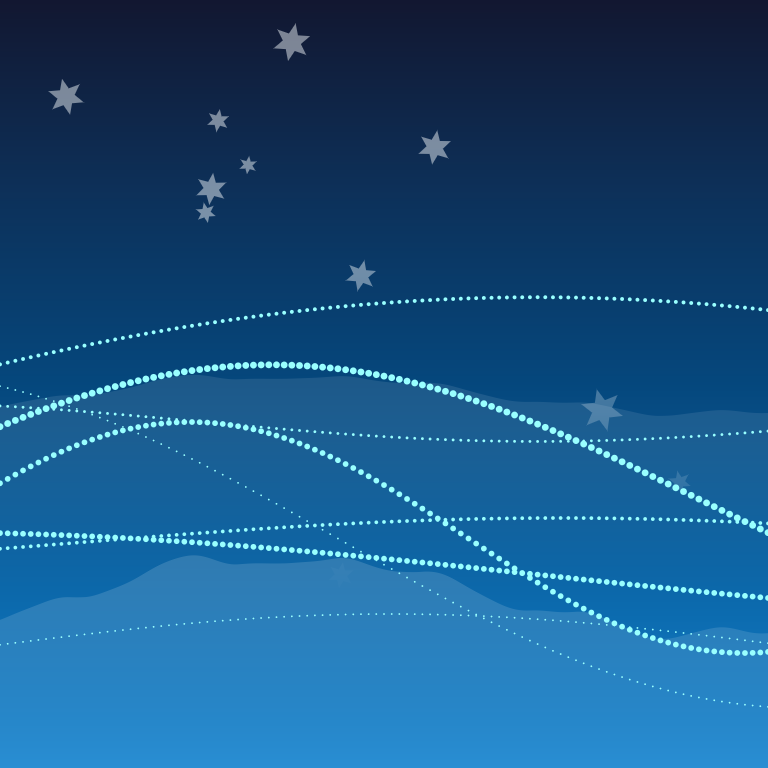
This background is drawn by a Shadertoy shader. Its source:

```glsl
const float PI = 3.14159265;
const float DOT_STEP = 0.01;
const vec3 DOT_COLOR = vec3(0.60, 1.0, 1.0);
const vec3 HAZE = vec3(0.95, 0.97, 0.98);

// Center x, center y, outer radius, tilt
const vec4 STARS[11] = vec4[11](
    vec4(0.380, 0.945, 0.0250, -0.20), vec4(0.086, 0.874, 0.0240, 0.22),
    vec4(0.284, 0.843, 0.0150, -0.15), vec4(0.323, 0.785, 0.0120, -0.12),
    vec4(0.275, 0.754, 0.0210, -0.12), vec4(0.268, 0.723, 0.0135, 0.20),
    vec4(0.566, 0.808, 0.0225, -0.15), vec4(0.470, 0.641, 0.0205, -0.22),
    vec4(0.784, 0.466, 0.0280, 0.25), vec4(0.885, 0.372, 0.0150, 0.20),
    vec4(0.444, 0.251, 0.0170, -0.15));

float coverage(float dist, float pixel) {
    return clamp(0.5 - dist / pixel, 0.0, 1.0);
}

vec3 skyColor(float y) {
    vec3 c = mix(vec3(0.13, 0.54, 0.82), vec3(0.05, 0.43, 0.70), clamp(y / 0.18, 0.0, 1.0));
    c = mix(c, vec3(0.02, 0.28, 0.49), clamp((y - 0.18) / 0.32, 0.0, 1.0));
    c = mix(c, vec3(0.05, 0.19, 0.35), clamp((y - 0.50) / 0.25, 0.0, 1.0));
    return mix(c, vec3(0.07, 0.09, 0.19), clamp((y - 0.75) / 0.25, 0.0, 1.0));
}

// Distance to a six-pointed star
float starDistance(vec2 q, float radius, float tilt) {
    float sector = PI / 3.0;
    float angle = atan(q.x, q.y) + tilt;
    angle = abs(mod(angle + 0.5 * sector, sector) - 0.5 * sector);
    vec2 folded = length(q) * vec2(cos(angle), sin(angle));
    vec2 tip = vec2(radius, 0.0);
    vec2 notch = 0.48 * radius * vec2(cos(0.5 * sector), sin(0.5 * sector));
    vec2 edge = normalize(notch - tip);
    return dot(folded - tip, vec2(edge.y, -edge.x));
}

float slope(float x, float start, float end, float rise) {
    return rise * smoothstep(start, end, x);
}

// Mountain skyline built from successive slopes
float ridge(float x) {
    float h = 0.190 + slope(x, -0.02, 0.09, 0.033);
    h += slope(x, 0.11, 0.25, 0.053) - slope(x, 0.25, 0.31, 0.010);
    h += slope(x, 0.37, 0.44, 0.007) - slope(x, 0.44, 0.52, 0.017);
    h -= slope(x, 0.55, 0.69, 0.052) + slope(x, 0.75, 0.86, 0.035);
    h += slope(x, 0.87, 0.94, 0.014) - slope(x, 0.94, 1.00, 0.008);
    return h + 0.0008 * sin(x * 57.0) + 0.0005 * sin(x * 101.0);
}

// Dots strung along a cosine with its crest at the given point
float dottedWave(vec2 p, vec2 crest, float amplitude, float frequency,
                 float radius, float pixel) {
    float x = round(p.x / DOT_STEP) * DOT_STEP;
    float y = crest.y - amplitude * (1.0 - cos(frequency * (x - crest.x)));
    return coverage(length(p - vec2(x, y)) - radius, pixel);
}

void mainImage(out vec4 fragColor, in vec2 fragCoord) {
    vec2 p = fragCoord / iResolution.xy;
    float pixel = 1.0 / min(iResolution.x, iResolution.y);
    vec3 color = skyColor(p.y);

    // Stars, fading toward the horizon
    float stars = 0.0;
    for (int i = 0; i < 11; i++) {
        vec4 s = STARS[i];
        stars = max(stars, coverage(starDistance(p - s.xy, s.z, s.w), pixel));
    }
    color = mix(color, HAZE, stars * 0.48 * smoothstep(0.17, 0.75, p.y));

    // Far and near mountains share one profile
    float nearRidge = ridge(p.x);
    float farRidge = 0.510 + 0.49 * (nearRidge - 0.273);
    float farHaze = 0.10 * smoothstep(0.20, 0.50, p.y);
    float nearHaze = mix(0.04, 0.15, smoothstep(0.0, 0.25, p.y));
    color = mix(color, HAZE, farHaze * coverage(p.y - farRidge, pixel));
    color = mix(color, HAZE, nearHaze * coverage(p.y - nearRidge, pixel));

    // Dotted waves, from bold to fine
    float dots = dottedWave(p, vec2(0.354, 0.525), 0.1725, 2.85, 0.0044, pixel);
    dots = max(dots, dottedWave(p, vec2(0.248, 0.4505), 0.1504, 4.363, 0.0037, pixel));
    dots = max(dots, dottedWave(p, vec2(-0.12, 0.3073), 0.0562, 1.90, 0.0037, pixel));
    dots = max(dots, dottedWave(p, vec2(0.70, 0.613), 0.31, 1.10, 0.0025, pixel));
    dots = max(dots, dottedWave(p, vec2(0.73, 0.3255), 0.032, 2.50, 0.0024, pixel));
    dots = max(dots, dottedWave(p, vec2(0.70, 0.4252), -0.0255, 3.60, 0.0018, pixel));
    dots = max(dots, dottedWave(p, vec2(0.508, 0.2005), 0.042, 3.00, 0.0011, pixel));
    dots = max(dots, dottedWave(p, vec2(-0.161, 0.516), 0.219, 2.60, 0.0011, pixel));
    color = mix(color, DOT_COLOR, dots);

    fragColor = vec4(color, 1.0);
}
```
